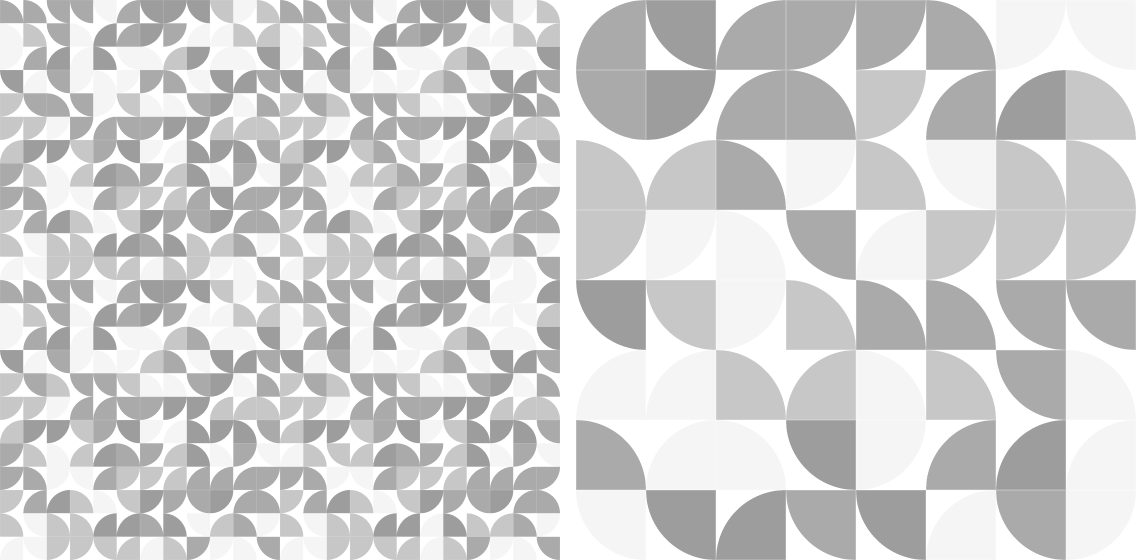
Left: the whole. Right: its middle third, enlarged.
Give the GLSL for this pattern, as a WebGL 2 fragment shader.

```glsl
#version 300 es
precision highp float;
precision highp int;
// Grid of randomly turned quarter discs in four greys on white, 24 x 24 cells.

uniform vec2 u_resolution;
out vec4 outColor;

const int CELLS = 24;            // cells along each side of the canvas
const int PERIOD = 12;           // cells per repeat: two repeats each way
const uint STRAY_PERCENT = 4u;   // cells that differ between repeats
const int SAMPLES = 4;           // samples per pixel side
const float SEAM_HALF_WIDTH = 0.01;
const float SEAM_STRENGTH = 0.25;

const vec3 WHITE = vec3(1.0);
const vec3 PALE = vec3(0.96);
const vec3 SILVER = vec3(0.78);
const vec3 GREY = vec3(0.665);
const vec3 SLATE = vec3(0.615);

// Integer hash of a cell; the seed selects an independent sequence.
uint hashCell(ivec2 cell, uint seed) {
    uint h = uint(cell.x) * 374761393u + uint(cell.y) * 668265263u + seed * 2246822519u;
    h = (h ^ (h >> 15)) * 2246822519u;
    h = (h ^ (h >> 13)) * 3266489917u;
    return h ^ (h >> 16);
}

vec3 pickTone(uint index) {
    if (index == 0u) return PALE;
    if (index == 1u) return SILVER;
    if (index == 2u) return GREY;
    return SLATE;
}

// Signed distance to a disc of one cell's radius centred on a cell corner.
float quarterDisc(vec2 local, vec2 corner) {
    return length(local - corner) - 1.0;
}

// Distance from a point to the nearest side of its cell.
float cellEdge(vec2 local) {
    vec2 d = min(local, 1.0 - local);
    return min(d.x, d.y);
}

vec3 discGrid(vec2 p) {
    ivec2 cell = ivec2(mod(floor(p), float(CELLS)));
    vec2 local = fract(p);

    // Most cells share the repeat's layout; a few take their own.
    bool stray = hashCell(cell, 7u) % 100u < STRAY_PERCENT;
    uint h = stray ? hashCell(cell, 3u) : hashCell(cell % PERIOD, 1u);

    vec2 corner = vec2(float((h >> 5) & 1u), float((h >> 11) & 1u));
    vec3 tone = pickTone((h >> 18) & 3u);
    vec3 color = quarterDisc(local, corner) < 0.0 ? tone : WHITE;

    // Faint light hairline where neighbouring cells meet.
    float seam = 1.0 - step(SEAM_HALF_WIDTH, cellEdge(local));
    return mix(color, WHITE, seam * SEAM_STRENGTH);
}

void main() {
    // Average a grid of samples inside the pixel to smooth every edge.
    vec3 sum = vec3(0.0);
    for (int y = 0; y < SAMPLES; y++) {
        for (int x = 0; x < SAMPLES; x++) {
            vec2 offset = (vec2(x, y) + 0.5) / float(SAMPLES) - 0.5;
            vec2 uv = (gl_FragCoord.xy + offset) / u_resolution;
            sum += discGrid(uv * float(CELLS));
        }
    }
    outColor = vec4(sum / float(SAMPLES * SAMPLES), 1.0);
}
```
